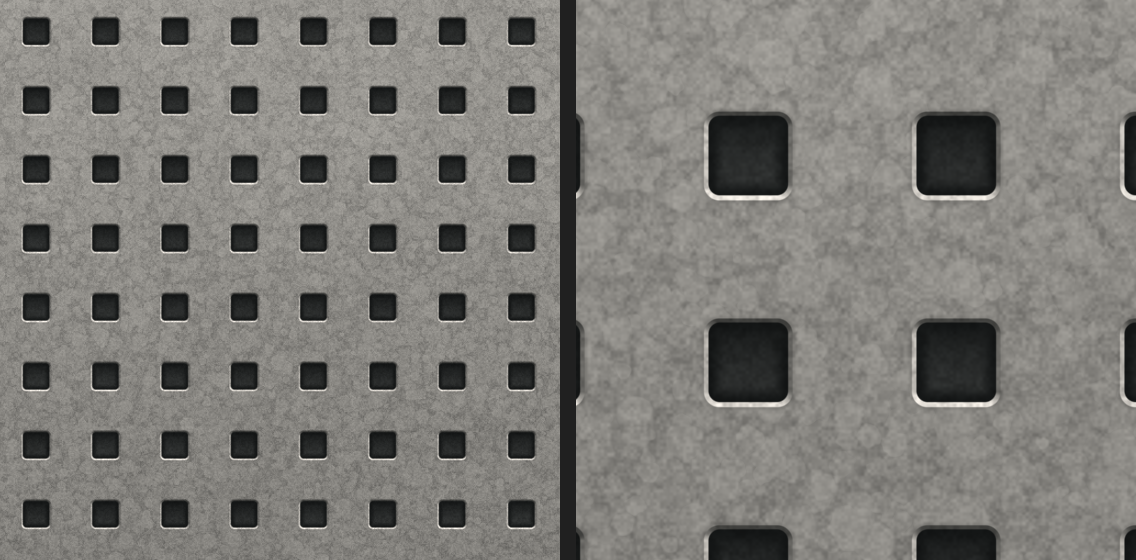
Left, the full canvas; right, a detail of the centre.
Give the GLSL for this texture, as a WebGL 2 fragment shader.

```glsl
#version 300 es
precision highp float;
// A galvanised sheet punched with an 8 by 8 grid of rounded square holes.
// Scattered round flakes and fine grain mottle the metal; each hole is a
// rounded-box distance field with a bevel lit from above and a dark recess.

uniform vec2 u_resolution;
out vec4 fragColor;

// Layout, in canvas units
const float HOLES = 8.0;
const vec2 FIRST_HOLE = vec2(0.0645, 0.0814);
const vec2 PITCH = vec2(0.1238, 0.1231);
const float RIM_HALF = 0.0264;
const float RIM_RADIUS = 0.0092;
const float PIT_HALF = 0.0237;
const float PIT_RADIUS = 0.0068;

// Colours and light
const vec3 METAL_TINT = vec3(1.0, 0.985, 0.95);
const float METAL_BOTTOM = 0.475;
const float METAL_TOP = 0.560;
const vec3 RIM_DARK = vec3(0.25, 0.25, 0.24);
const vec3 RIM_BRIGHT = vec3(0.90, 0.88, 0.85);
const vec3 PIT_SHADOW = vec3(0.075, 0.083, 0.083);
const vec3 PIT_FLOOR = vec3(0.172, 0.180, 0.178);
const vec2 LIGHT_DIR = vec2(0.35, 0.937);

// Surface texture
const float FLAKE_CONTRAST = 0.075;
const float GRAIN_CONTRAST = 0.17;

float hash(vec2 p) {
    vec3 q = fract(p.xyx * vec3(0.1031, 0.1030, 0.0973));
    q += dot(q, q.yzx + 33.33);
    return fract((q.x + q.y) * q.z);
}

float noise(vec2 p) {
    vec2 cell = floor(p);
    vec2 f = fract(p);
    f = f * f * (3.0 - 2.0 * f);
    float low = mix(hash(cell), hash(cell + vec2(1, 0)), f.x);
    float high = mix(hash(cell + vec2(0, 1)), hash(cell + vec2(1, 1)), f.x);
    return mix(low, high, f.y);
}

// Strongest of the jittered, ragged-edged discs that cover p
float flakes(vec2 p, float seed) {
    vec2 cell = floor(p);
    float ragged = 0.22 * (noise(p * 4.0 + seed) - 0.5);
    float cover = 0.0;
    for (int y = -1; y <= 1; y++) {
        for (int x = -1; x <= 1; x++) {
            vec2 id = cell + vec2(x, y);
            vec2 center = id + vec2(hash(id + seed), hash(id + seed + 17.3));
            float radius = mix(0.20, 0.62, hash(id + seed + 41.7));
            float tone = mix(0.25, 1.0, hash(id + seed + 73.1));
            float d = length(p - center) + ragged - radius;
            cover = max(cover, tone * (1.0 - smoothstep(-0.08, 0.08, d)));
        }
    }
    return cover;
}

float roundedBox(vec2 p, float halfSize, float radius) {
    vec2 q = abs(p) - halfSize + radius;
    return length(max(q, 0.0)) + min(max(q.x, q.y), 0.0) - radius;
}

vec3 metal(vec2 uv, float grain) {
    float level = mix(METAL_BOTTOM, METAL_TOP, smoothstep(0.0, 1.0, uv.y));
    float flake = max(flakes(uv * 44.0, 5.0), 0.85 * flakes(uv * 70.0, 91.0));
    float cloud = noise(uv * 9.0) - 0.5;
    level += FLAKE_CONTRAST * flake + 0.025 * cloud;
    level += GRAIN_CONTRAST * grain * mix(1.0, 0.7, flake);
    return level * METAL_TINT;
}

// Bevel: the lower and left edges catch light, the upper edge falls dark
vec3 rim(vec2 p, float grain, float wear) {
    vec2 q = max(abs(p) - RIM_HALF + RIM_RADIUS, 0.0);
    vec2 outward = sign(p) * q / max(length(q), 1e-5);
    float facing = smoothstep(-1.0, 1.0, -dot(outward, LIGHT_DIR));
    return mix(RIM_DARK, RIM_BRIGHT, facing) * (1.0 + 0.35 * grain + wear);
}

// Recess: shaded along the walls, most deeply below the upper edge
vec3 pit(vec2 p, float depth, float grain, float wear) {
    float open = smoothstep(0.0, 0.011, depth);
    float fall = 1.0 - smoothstep(-0.012, 0.026, p.y);
    vec3 color = mix(PIT_SHADOW, PIT_FLOOR, open * mix(0.25, 1.0, fall));
    return color * (1.0 + 0.35 * grain + wear);
}

void main() {
    vec2 uv = gl_FragCoord.xy / u_resolution;
    float pixel = 1.0 / min(u_resolution.x, u_resolution.y);

    // Nearest hole and its slight individual variation
    vec2 id = clamp(round((uv - FIRST_HOLE) / PITCH), 0.0, HOLES - 1.0);
    vec2 p = uv - FIRST_HOLE - id * PITCH;
    float wear = 0.10 * (hash(id + 211.0) - 0.5);

    float grain = 0.5 * noise(uv * 270.0) + 0.5 * noise(uv * 510.0 + 37.0) - 0.5;
    float rimDist = roundedBox(p, RIM_HALF, RIM_RADIUS);
    float pitDist = roundedBox(p - vec2(0.0, 0.0003), PIT_HALF, PIT_RADIUS);

    vec3 color = metal(uv, grain);
    color *= 1.0 - 0.10 * (1.0 - smoothstep(0.0, 0.003, rimDist));
    color = mix(rim(p, grain, wear), color, smoothstep(-pixel, pixel, rimDist));
    color = mix(pit(p, -pitDist, grain, wear), color, smoothstep(-pixel, pixel, pitDist));
    fragColor = vec4(color, 1.0);
}
```
